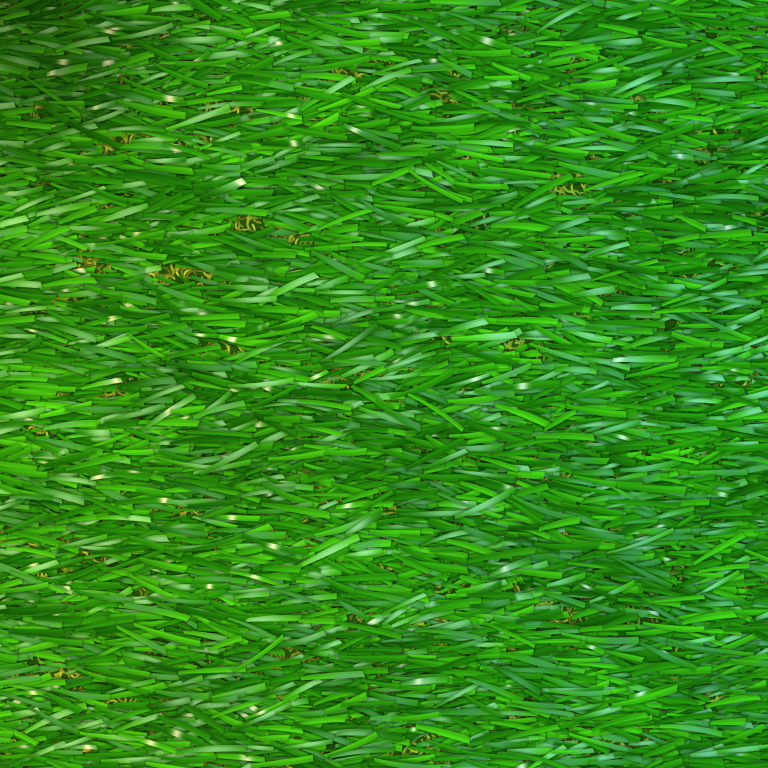
Reproduce this texture procedurally as a WebGL 2 fragment shader.

```glsl
#version 300 es
precision highp float;
// Dense artificial turf: overlapping, mostly sideways blades over curly yellow thatch.

uniform vec2 u_resolution;
out vec4 outColor;

const int BLADE_LAYERS = 13;
const int THATCH_LAYERS = 3;
const vec2 BLADE_CELL = vec2(0.05, 0.029);
const vec2 LAYER_SHIFT = vec2(0.0193, 0.0117);
const float THATCH_CELL = 0.02;
const float SHADOW_REACH = 0.004;

const vec3 DARK = vec3(0.08, 0.385, 0.025);
const vec3 MID = vec3(0.155, 0.555, 0.045);
const vec3 BRIGHT = vec3(0.27, 0.75, 0.075);
const vec3 SAGE = vec3(0.27, 0.60, 0.29);
const vec3 PALE = vec3(0.53, 0.83, 0.54);
const vec3 GLINT = vec3(0.95, 1.0, 0.82);
const vec3 SOIL = vec3(0.14, 0.32, 0.03);
const vec3 STRAW = vec3(0.62, 0.72, 0.20);

vec3 hash3(vec2 p) {
  vec3 q = fract(vec3(p.xyx) * vec3(0.1031, 0.1030, 0.0973));
  q += dot(q, q.yxz + 33.33);
  return fract((q.xxy + q.yzz) * q.zyx);
}

// Layered sines in about -1..1, warped so that they do not look periodic.
float waves(vec2 p) {
  p += 0.6 * sin(p.yx * 1.7 + vec2(0.5, 2.1));
  return (sin(p.x + 1.3 * p.y) + sin(1.9 * p.x - 1.1 * p.y + 2.0)
        + sin(0.7 * p.x + 2.3 * p.y + 4.0)) / 3.0;
}

vec2 rotate(vec2 p, float angle) {
  float c = cos(angle), s = sin(angle);
  return vec2(c * p.x + s * p.y, c * p.y - s * p.x);
}

// Bright to dark blade colour; u runs root to tip, v runs across.
vec3 bladeColor(float u, float v, vec3 pick, vec3 trait, float side) {
  float tone = pick.x * 0.85 + 0.2 * u + 0.02;
  vec3 color = mix(DARK, MID, smoothstep(0.0, 0.42, tone));
  color = mix(color, BRIGHT, smoothstep(0.46, 0.95, tone));

  // Crease along the blade.
  float fold = trait.x < 0.5 ? v : -v;
  color *= 1.06 - 0.13 * smoothstep(-0.4, 0.4, fold);

  // Cool sky sheen on some blades, and rare hot glints.
  float along = (u - mix(0.25, 0.9, trait.y)) / 0.36;
  float sheen = step(0.62, pick.y) * exp(-along * along);
  vec3 sheenColor = mix(SAGE, PALE, smoothstep(0.25, 0.85, trait.z));
  color = mix(color, sheenColor, sheen * (0.95 - 0.3 * smoothstep(0.0, 0.8, fold)));
  float spot = (u - 0.1 - 0.85 * trait.y) / 0.08;
  float glint = step(0.935 + 0.04 * side, pick.z) * exp(-spot * spot);
  return mix(color, GLINT, 0.85 * glint);
}

// Lays one blade with its soft shadow over the colour below.
vec3 layBlade(vec3 below, vec2 p, vec2 cell, float layer, float blur) {
  vec2 id = cell + layer * vec2(37.0, 91.0) + 200.0;
  vec3 place = hash3(id);
  vec2 center = (cell + place.xy) * BLADE_CELL - layer * LAYER_SHIFT;
  vec3 shape = hash3(id + 417.3);
  float halfLength = mix(0.022, 0.046, shape.y);
  if (length(p - center) > halfLength + SHADOW_REACH) return below;

  float gap = smoothstep(0.36, 0.62, waves(center * vec2(24.0, 34.0)));
  if (place.z < 0.92 * gap) return below;

  vec3 trait = hash3(id + 851.7);
  float drift = 0.08 * sin(center.x * 11.0 + 3.0 * sin(center.y * 13.0));
  vec2 q = rotate(p - center, drift + 0.6 * (shape.x + trait.z - 1.0));
  q.y -= (trait.x - 0.5) * 4.0 * q.x * q.x;
  q.x += (trait.y - 0.5) * q.y;

  float u = q.x / halfLength * 0.5 + 0.5;
  float width = mix(0.0025, 0.0047, shape.z) * mix(0.6, 1.0, smoothstep(0.0, 0.6, u));
  float edge = max(abs(q.y) - width, abs(q.x) - halfLength);
  if (edge > SHADOW_REACH) return below;

  vec3 color = bladeColor(u, q.y / width, hash3(id + 129.1), trait, center.x);
  below *= 1.0 - 0.2 * (1.0 - smoothstep(0.0, SHADOW_REACH, edge));
  return mix(below, color, 1.0 - smoothstep(-blur, blur, edge));
}

// Curled straw fibres: open arcs scattered on dark soil.
vec3 thatch(vec2 p, float blur) {
  vec3 color = SOIL;
  for (int i = 0; i < THATCH_LAYERS; i++) {
    vec2 g = p / THATCH_CELL + float(i) * vec2(0.37, 0.61);
    for (int k = 0; k < 9; k++) {
      vec2 cell = floor(g) + vec2(k % 3 - 1, k / 3 - 1);
      vec3 r = hash3(cell + float(i) * 53.0 + 300.0);
      vec2 q = rotate((g - cell - r.xy) * THATCH_CELL, r.z * 6.283);
      float arc = abs(length(q) - mix(0.006, 0.015, r.x)) - 0.0014;
      float fibre = (1.0 - smoothstep(-blur, blur, arc)) * smoothstep(-0.001, 0.001, q.x);
      color = mix(color, STRAW * mix(0.55, 1.15, r.y), fibre);
    }
  }
  return color;
}

void main() {
  float size = min(u_resolution.x, u_resolution.y);
  vec2 p = gl_FragCoord.xy / size;
  float blur = max(0.7 / size, 0.001);
  vec3 color = thatch(p, blur);

  for (int i = 0; i < BLADE_LAYERS; i++) {
    float layer = float(i);
    vec2 home = floor((p + layer * LAYER_SHIFT) / BLADE_CELL);
    for (int k = 0; k < 9; k++)
      color = layBlade(color, p, home + vec2(k % 3 - 1, 1 - k / 3), layer, blur);
  }

  // Warmer at the left, cooler at the right, dim in the upper left corner.
  color *= mix(vec3(1.16, 1.03, 0.9), vec3(0.85, 1.02, 1.15), smoothstep(0.0, 1.0, p.x));
  color *= 1.0 - 0.35 * (1.0 - smoothstep(0.0, 0.35, length(p - vec2(0.0, 1.0))));
  color *= 1.0 + 0.06 * waves(p * 8.0 + 1.0) + 0.08 * waves(p * vec2(15.0, 24.0) + 5.0);
  outColor = vec4(clamp(color, 0.0, 1.0), 1.0);
}
```
